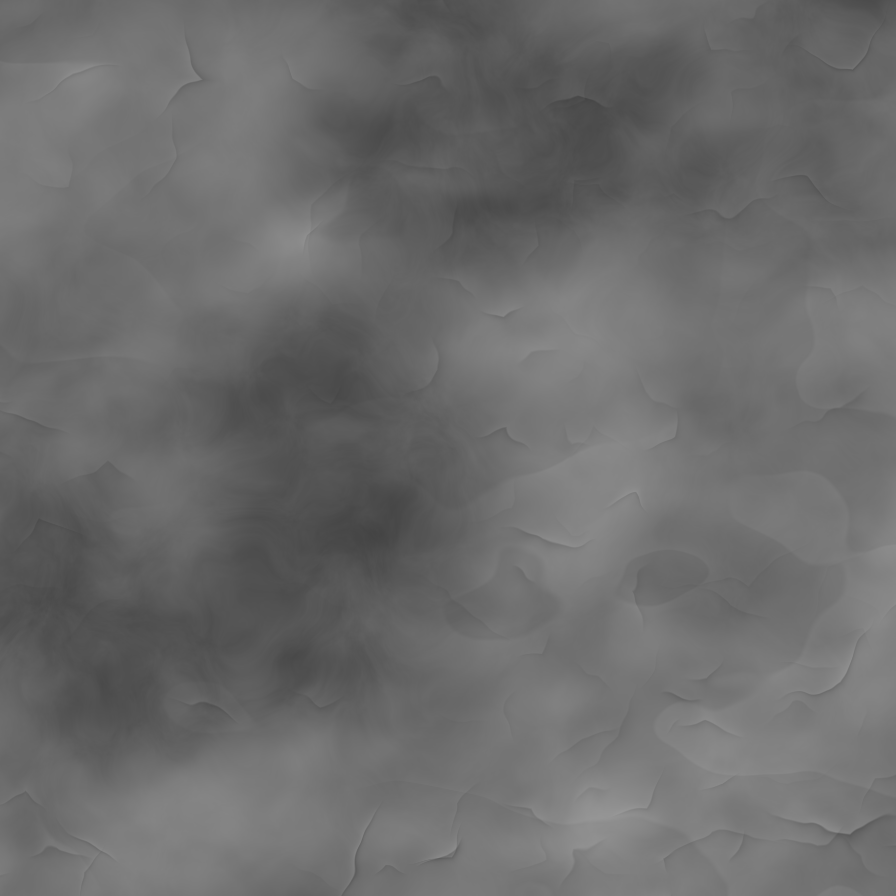
A Shadertoy shader for this texture:

```glsl
// Draws a grey, cloudy, weathered plaster sheet with soft folds and small embossed creases.
#define MEAN_GREY 0.405
#define CLOUD_SCALE 4.6
#define CLOUD_CONTRAST 0.39
#define MOTTLE_CONTRAST 0.075
#define FOLD_CONTRAST 0.035
#define CREASE_CONTRAST 0.12
#define CREASE_WIDTH 0.0045
#define EDGE_SOFTNESS 0.0014

float hash(vec2 p) {
    return fract(sin(dot(p, vec2(127.1, 311.7))) * 43758.5453);
}

mat2 rotation(float angle) {
    float c = cos(angle), s = sin(angle);
    return mat2(c, s, -s, c);
}

float noise(vec2 p) {
    vec2 cell = floor(p), f = fract(p);
    f = f * f * f * (f * (f * 6.0 - 15.0) + 10.0);
    float low = mix(hash(cell), hash(cell + vec2(1.0, 0.0)), f.x);
    float high = mix(hash(cell + vec2(0.0, 1.0)), hash(cell + 1.0), f.x);
    return mix(low, high, f.y);
}

// Fractal noise, each octave rotated to hide the grid
float fbm(vec2 p, int octaves, float gain) {
    float sum = 0.0, weight = 1.0, total = 0.0;
    for (int i = 0; i < octaves; i++) {
        sum += weight * noise(p);
        total += weight;
        weight *= gain;
        p = rotation(0.65) * p * 2.03 + 17.3;
    }
    return sum / total;
}

vec2 warp(vec2 p, float scale) {
    return vec2(fbm(p * scale, 3, 0.5), fbm(p * scale + 41.7, 3, 0.5)) - 0.5;
}

// One bent, tapered crease: lit on one side, shaded on the other
float crease(vec2 q, vec2 id, float halfLength) {
    float along = q.x / halfLength;
    float taper = max(1.0 - along * along, 0.0);
    float bend = (hash(id + 5.1) - 0.5) * 1.4;
    float d = q.y - bend * (abs(q.x) - 0.4 * halfLength);
    float width = CREASE_WIDTH * (0.35 + hash(id + 8.3)) * (0.3 + taper);
    float side = smoothstep(-EDGE_SOFTNESS, EDGE_SOFTNESS, d);
    float lit = 0.65 * exp(-abs(d) / (1.7 * width));
    float shade = -exp(-abs(d) / width);
    return mix(shade, lit, side) * taper;
}

// Creases scattered over a jittered grid, gathered in patches
float creaseLayer(vec2 p, float cells, float seed) {
    vec2 home = floor(p * cells);
    float sum = 0.0;
    for (int y = -1; y <= 1; y++) {
        for (int x = -1; x <= 1; x++) {
            vec2 cell = home + vec2(x, y);
            vec2 id = cell + seed;
            vec2 center = (cell + 0.2 + 0.6 * vec2(hash(id), hash(id + 2.7))) / cells;
            float angle = 0.25 + (hash(id + 3.9) - 0.5) * 2.2;
            float halfLength = mix(0.2, 0.6, hash(id + 6.4)) / cells;
            float patchiness = smoothstep(0.3, 0.65, noise(center * 4.5 + seed));
            float strength = patchiness * mix(0.15, 1.0, hash(id + 9.6));
            sum += strength * crease((p - center) * rotation(angle), id, halfLength);
        }
    }
    return sum;
}

// Thin overlapping veils: a sharp contour fading away on one side
float folds(vec2 p) {
    float level = fbm(p * vec2(3.0, 4.5) + 23.0, 3, 0.4) * 5.0;
    float ramp = fract(level);
    float veil = exp(-3.5 * ramp) * smoothstep(0.0, 0.05, ramp);
    return veil * smoothstep(0.4, 0.7, noise(p * 4.0 + 61.0));
}

void mainImage(out vec4 fragColor, in vec2 fragCoord) {
    vec2 p = fragCoord / iResolution.y;

    // Broad soft clouds, slightly stretched along a slant
    vec2 cloudPos = rotation(-0.35) * (p + 0.07 * warp(p, 5.0));
    float cloud = fbm(cloudPos * CLOUD_SCALE * vec2(0.85, 1.15) + 7.0, 4, 0.42) - 0.5;
    float grey = MEAN_GREY + CLOUD_CONTRAST * cloud;

    // Fine mottling, stronger in the dark clouds
    float darkness = smoothstep(0.12, -0.15, cloud);
    float mottle = fbm(p * 22.0 + 3.0 * warp(p, 9.0), 5, 0.65) - 0.5;
    grey += MOTTLE_CONTRAST * mix(0.4, 1.0, darkness) * mottle;

    // Folds and creases, clearer in the light areas
    float clarity = mix(1.0, 0.45, darkness);
    vec2 bent = p + 0.045 * warp(p, 14.0);
    float relief = creaseLayer(bent, 7.0, 11.0) + 0.55 * creaseLayer(bent, 13.0, 37.0);
    grey += FOLD_CONTRAST * clarity * (folds(p + 0.03 * warp(p, 8.0)) - 0.12);
    grey += CREASE_CONTRAST * clarity * clamp(relief, -1.0, 1.0);

    fragColor = vec4(vec3(clamp(grey, 0.0, 1.0)), 1.0);
}
```
